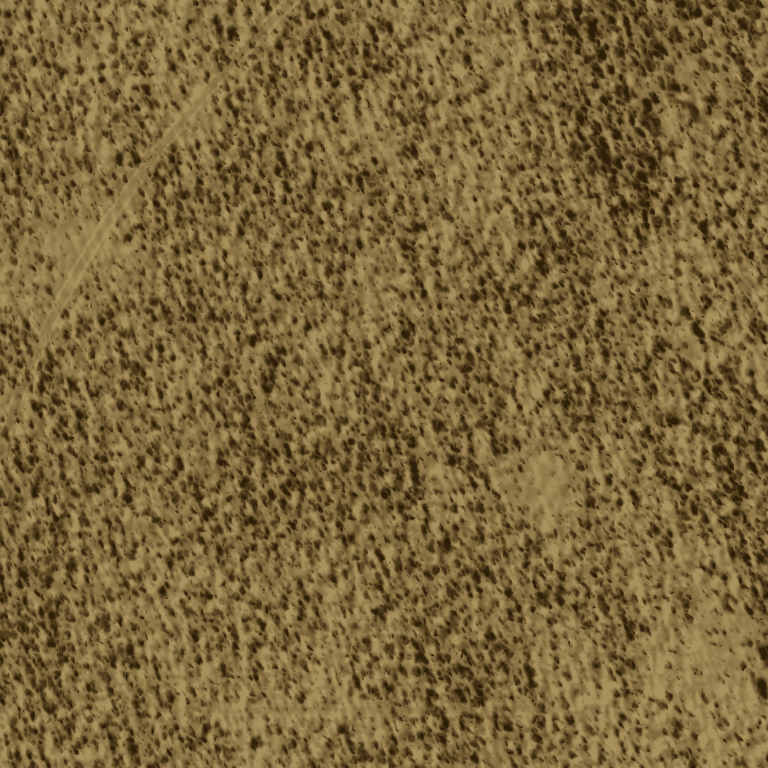
Give the GLSL for this texture, as a Shadertoy shader.

```glsl
// Dry scrubland seen from the air: rough sand with faint wheel tracks, covered by
// scattered shrubs whose shadows fall down and to the right. Jittered cell layers
// place the shrubs; value noise gives relief, clearings and slanted drainage streaks.

const vec3 SHADOW_COLOR = vec3(0.15, 0.095, 0.015);
const vec3 SCRUB_COLOR  = vec3(0.41, 0.32, 0.165);
const vec3 SAND_COLOR   = vec3(0.645, 0.555, 0.35);

const float SAND_TONE     = 0.75;  // 0 = shadow, 1 = brightest sand
const float BIG_CELLS     = 38.0;  // cells across the canvas, per shrub layer
const float SHRUB_CELLS   = 66.0;
const float TUFT_CELLS    = 104.0;
const float BIG_DEPTH     = 0.70;
const float SHRUB_DEPTH   = 0.54;
const float TUFT_DEPTH    = 0.30;
const vec2  RELIEF_SCALE  = vec2(112.0, 62.0);  // across and along the slope
const float RELIEF_DEPTH  = 0.82;
const float GRAIN_SCALE   = 210.0;
const float GRAIN_DEPTH   = 0.22;
const float TRACK_SPACING = 0.0065;
const float TRACK_WIDTH   = 0.0026;

vec3 hash3(vec2 p) {
    vec3 q = fract(p.xyx * vec3(0.1031, 0.1030, 0.0973));
    q += dot(q, q.yxz + 33.33);
    return fract((q.xxy + q.yzz) * q.zyx);
}

float noise(vec2 p) {
    vec2 i = floor(p), f = fract(p);
    f = f * f * (3.0 - 2.0 * f);
    return mix(mix(hash3(i).x, hash3(i + vec2(1, 0)).x, f.x),
               mix(hash3(i + vec2(0, 1)).x, hash3(i + vec2(1, 1)).x, f.x), f.y);
}

float fbm(vec2 p) {
    float sum = 0.0, amp = 0.5;
    for (int i = 0; i < 4; i++) {
        sum += amp * noise(p);
        p = mat2(1.6, 1.2, -1.2, 1.6) * p + 17.3;
        amp *= 0.5;
    }
    return sum / 0.9375;
}

// Two octaves of uneven ground
float ground(vec2 p) {
    return 0.65 * noise(p) + 0.35 * noise(mat2(1.5, 0.9, -0.9, 1.5) * p + 9.7);
}

float spot(vec2 uv, vec2 center, float radius) {
    vec2 d = (uv - center) / radius;
    return exp(-dot(d, d));
}

// Darkness of one layer of shrubs: soft brown crown plus a longer, darker shadow.
float shrubLayer(vec2 uv, float cells, float cover, vec2 dir, float seed) {
    vec2 p = uv * cells;
    vec2 ragged = vec2(noise(p * 2.1 + seed), noise(p * 2.1 + seed + 41.0)) - 0.5;
    vec2 cell = floor(p);
    float dark = 0.0;
    for (int y = -1; y <= 1; y++)
    for (int x = -1; x <= 1; x++) {
        vec2 id = cell + vec2(x, y);
        vec3 place = hash3(id + seed);
        vec3 look = hash3(id + seed + 71.0);
        float size = mix(0.22, 0.46, look.x * look.x);
        size *= smoothstep(-0.15, 0.15, cover - place.z);
        if (size < 0.02) continue;
        vec2 d = p - id - 0.5 - (place.xy - 0.5) * 0.9 + ragged * 0.34;
        vec2 q = vec2(dot(d, vec2(-dir.y, dir.x)), dot(d, dir)) / size;
        float crown = length(q / vec2(1.0, mix(1.2, 1.8, look.y)));
        float shade = length((q - vec2(0.2, 0.55)) / vec2(0.8, mix(1.0, 1.6, look.z)));
        dark = max(dark, 0.58 * (1.0 - smoothstep(0.45, 1.25, crown)));
        dark = max(dark, 1.0 - smoothstep(0.3, 1.2, shade));
    }
    return dark;
}

// Pale double wheel track around a centre line at signed distance d.
float wheelTrack(float d) {
    return 1.0 - smoothstep(0.3, 1.4, abs(abs(d) - TRACK_SPACING) / TRACK_WIDTH);
}

void mainImage(out vec4 fragColor, in vec2 fragCoord) {
    vec2 uv = fragCoord / iResolution.xy;

    // Slope direction leans further to the right across the canvas
    vec2 dir = normalize(vec2(mix(0.28, 0.62, uv.x), -1.0));
    vec2 slope = normalize(vec2(0.5, -1.0));
    vec2 flow = vec2(dot(uv, vec2(-slope.y, slope.x)), dot(uv, slope));
    float streak = noise(flow * vec2(52.0, 11.0) + 5.0) - 0.5;
    streak *= mix(0.45, 1.0, smoothstep(0.2, 0.8, uv.x));

    // Clearings and coarse thickets
    float patches = fbm(uv * 5.0 + 3.0) - 0.5;
    float bare = spot(uv, vec2(0.09, 0.68), 0.08) + spot(uv, vec2(0.91, 0.91), 0.06)
               + spot(uv, vec2(0.70, 0.37), 0.05) + spot(uv, vec2(0.95, 0.16), 0.08);
    float coarse = smoothstep(0.66, 0.98, uv.x + patches * 0.7);

    // Tracks: one curving up the left side, one fainter along the bottom
    float rise = uv.y - 0.41;
    float bend = 0.28 * rise + 0.62 * rise * rise;
    float sideDist = (uv.x - bend) / length(vec2(1.0, 0.28 + 1.24 * rise));
    float footDist = uv.y - 0.075 - 0.012 * (noise(vec2(uv.x * 5.0, 2.0)) - 0.5);
    float sideFade = smoothstep(-0.05, 0.05, rise);
    float footFade = smoothstep(0.15, 0.25, uv.x) * (1.0 - smoothstep(0.65, 0.8, uv.x));
    float cleared = sideFade * exp(-pow(sideDist / 0.009, 2.0))
                  + 0.6 * footFade * exp(-pow(footDist / 0.008, 2.0));
    float tracks = sideFade * wheelTrack(sideDist) + 0.5 * footFade * wheelTrack(footDist);

    // Shrubs, large to small
    float cover = 0.72 + patches * 0.9 + streak * 0.9 - bare * 0.5 - cleared * 0.6;
    float big = shrubLayer(uv, BIG_CELLS, coarse * 0.5 + streak * 0.3 - bare * 0.25 - 0.1, dir, 11.0);
    float shrubs = shrubLayer(uv, SHRUB_CELLS, cover, dir, 137.0);
    float tufts = shrubLayer(uv, TUFT_CELLS, cover + 0.08, dir, 311.0);

    // Slanted relief lit from the upper left, and sand grain
    vec2 bumps = flow * RELIEF_SCALE;
    float relief = ground(bumps + vec2(0.45, 0.5)) - ground(bumps);
    float grain = noise(uv * GRAIN_SCALE) - 0.5;
    float rough = 1.0 - 0.6 * min(bare + cleared, 1.0);

    float tone = SAND_TONE - patches * 0.30 - streak * 0.14 + bare * 0.10 + tracks * 0.14;
    tone += (GRAIN_DEPTH * grain + RELIEF_DEPTH * relief) * rough;
    tone -= max(BIG_DEPTH * big, SHRUB_DEPTH * shrubs) + TUFT_DEPTH * tufts * (1.0 - 0.5 * shrubs);
    tone = clamp(tone, 0.0, 1.08);

    vec3 color = mix(SHADOW_COLOR, SCRUB_COLOR, smoothstep(-0.15, 0.65, tone));
    color = mix(color, SAND_COLOR, clamp((tone - 0.42) / 0.55, 0.0, 1.05));
    fragColor = vec4(color, 1.0);
}
```
